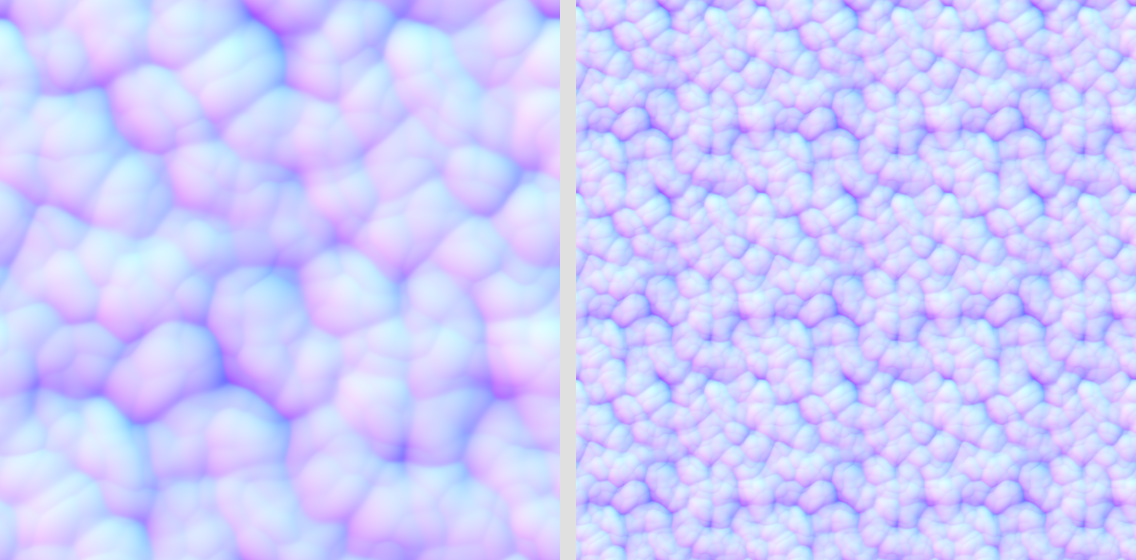
Left, the tile; right, the same tile 3 across and 3 down.
Give the GLSL for this texture map, as a three.js fragment shader.

```glsl
// Soft pillowy lumps shaded like a pale normal map: three wrapped layers of
// smooth cellular domes give slope and depth. Slope tints red and green,
// depth darkens the creases towards violet blue.
varying vec2 vUv;

const float TAU = 6.2831853;

vec3 hash3(vec2 p) {
  vec3 q = fract(p.xyx * vec3(0.1031, 0.1030, 0.0973));
  q += dot(q, q.yxz + 33.33);
  return fract((q.xxy + q.yzz) * q.zyx);
}

// Smooth cellular domes, wrapping after "count" cells.
// Returns the blended offset from the dome centre (xy) and the depth (z).
vec3 domes(vec2 uv, float count, float seed, float sharpness) {
  // the shift keeps cell borders of the layers apart and off the edges
  vec2 p = uv * count + fract(seed * vec2(0.37, 0.61));
  vec2 cell = floor(p);
  vec2 offsetSum = vec2(0.0);
  float weightSum = 0.0;
  for (int j = -1; j <= 1; j++) {
    for (int i = -1; i <= 1; i++) {
      vec2 neighbour = cell + vec2(float(i), float(j));
      // half a cell is added so that rounding cannot break the wrap
      vec2 wrapped = floor(mod(neighbour + 0.5, count));
      vec3 rnd = hash3(wrapped + seed);
      vec2 offset = p - neighbour - 0.05 - 0.9 * rnd.xy;
      // the random sink makes some domes lower and smaller
      float weight = exp(-sharpness * (dot(offset, offset) + 0.3 * rnd.z));
      offsetSum += weight * offset;
      weightSum += weight;
    }
  }
  return vec3(offsetSum / weightSum, -log(weightSum) / sharpness);
}

void main() {
  // gentle bending so that the creases are not straight
  vec2 uv = vUv;
  uv += 0.008 * sin(TAU * (vUv.yx * vec2(3.0, 4.0) + vUv * vec2(2.0, 1.0)));
  uv += 0.003 * sin(TAU * (vUv.yx * vec2(9.0, 8.0) - vUv * vec2(5.0, 7.0)) + 1.7);

  // broad swells, main lumps and faint inner facets
  vec3 relief = 0.50 * domes(uv, 4.0, 29.0, 16.0)
              + domes(uv, 9.0, 58.0, 15.0)
              + 0.38 * domes(uv, 17.0, 83.0, 11.0);
  vec2 slope = relief.xy;
  float shade = relief.z * relief.z;

  // left flanks turn pink, upper flanks cyan, low places violet blue
  float red = 0.89 - 0.17 * shade - 0.14 * slope.x;
  float green = 0.905 - 0.21 * shade + 0.18 * slope.y;

  gl_FragColor = vec4(clamp(vec2(red, green), 0.0, 1.0), 1.0, 1.0);
}
```
